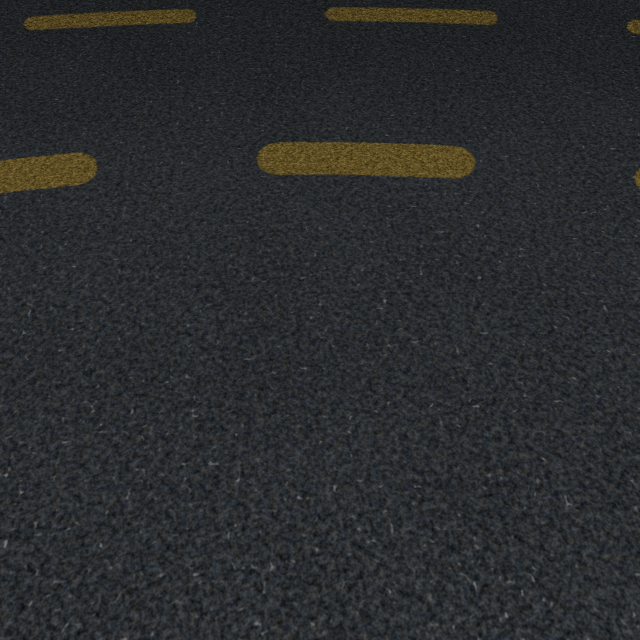
A three.js fragment shader for this texture:

```glsl
// Dark asphalt receding upward, with two bowed rows of worn yellow road dashes.
// Layered gradient noise on a perspective ground plane makes the stone grain;
// the dashes are rounded bars repeated with mod along shallow parabolas.

varying vec2 vUv;

const float HORIZON = 1.878;       // height where the ground would vanish
const float ROAD_CENTRE = 0.487;   // axis of the bowed rows
const float FORESHORTEN = 1.7;
const float GRAIN_FREQ = 205.0;
const float GRAIN_CONTRAST = 0.135;
const float GLINT_STRENGTH = 0.24;
const float CAP_STRETCH = 1.35;    // widens the rounded dash ends
const float EDGE = 0.0016;

const vec3 ASPHALT = vec3(0.152, 0.163, 0.173);
const vec3 PAINT = vec3(0.365, 0.300, 0.135);
const vec3 GLINT = vec3(1.0, 0.98, 0.92);

// Rows: first centre x, spacing, half length, half thickness
const vec4 FAR_ROW = vec4(0.172, 0.471, 0.1345, 0.0108);
const vec4 NEAR_ROW = vec4(0.572, 0.590, 0.1705, 0.0255);
// Rows: crest height, bow
const vec2 FAR_ARC = vec2(0.978, 0.077);
const vec2 NEAR_ARC = vec2(0.7526, 0.123);

float hash(vec2 p) {
  vec3 q = fract(vec3(p.xyx) * 0.1031);
  q += dot(q, q.yzx + 33.33);
  return fract((q.x + q.y) * q.z);
}

float cornerSlope(vec2 cell, vec2 offset) {
  float angle = 6.28319 * hash(cell);
  return dot(vec2(cos(angle), sin(angle)), offset);
}

// Gradient noise, roughly -0.7 to 0.7
float noise(vec2 p) {
  vec2 i = floor(p), f = fract(p);
  vec2 u = f * f * f * (f * (f * 6.0 - 15.0) + 10.0);
  vec2 e = vec2(1.0, 0.0);
  return mix(
    mix(cornerSlope(i, f), cornerSlope(i + e.xy, f - e.xy), u.x),
    mix(cornerSlope(i + e.yx, f - e.yx), cornerSlope(i + e.xx, f - e.xx), u.x),
    u.y);
}

// Sum of octaves from coarse stones to fine grit
float grain(vec2 p) {
  float sum = 0.0, weight = 0.45;
  p *= 0.5;
  for (int i = 0; i < 3; i++) {
    sum += weight * noise(p);
    p = mat2(1.6, 1.2, -1.2, 1.6) * p + 17.3;
    weight = i == 0 ? 0.75 : 0.5;
  }
  return sum;
}

// Signed distance to a repeated row of rounded dashes
float dashRow(vec2 p, vec4 row, vec2 arc) {
  float fromCentre = p.x - ROAD_CENTRE;
  float x = mod(p.x - row.x + 0.5 * row.y, row.y) - 0.5 * row.y;
  float y = p.y - arc.x + arc.y * fromCentre * fromCentre;
  float beyond = max(abs(x) - row.z + CAP_STRETCH * row.w, 0.0);
  return length(vec2(beyond / CAP_STRETCH, y)) - row.w;
}

void main() {
  // Perspective ground coordinates
  float nearness = HORIZON - vUv.y;
  vec2 ground = vec2(vUv.x - ROAD_CENTRE, FORESHORTEN) / nearness;
  vec2 stone = ground * GRAIN_FREQ + 300.0;

  // Stone grain, rougher toward the viewer
  float closeness = 1.0 - vUv.y;
  float rough = grain(stone);
  float mottle = noise(ground * 9.0 + 40.0) + 0.5 * noise(ground * 23.0 + 70.0);
  float contrast = GRAIN_CONTRAST * mix(0.65, 1.2, closeness);

  // Sparse bright chips
  float chip = smoothstep(0.18, 0.6, noise(stone * 0.85 + 91.7));
  chip *= smoothstep(-0.15, 0.5, noise(stone * 0.31 + 13.1));
  float glint = chip * GLINT_STRENGTH * mix(0.5, 1.2, closeness);

  // Asphalt with faint warm and cool stones
  float light = mix(0.78, 1.0, smoothstep(0.0, 0.3, closeness));
  light *= 1.0 + 0.1 * closeness + 0.08 * mottle;
  float tint = 0.022 * noise(stone * 0.6 + 57.0);
  vec3 color = ASPHALT * light + contrast * rough;
  color += vec3(tint, 0.0, -tint) + glint * GLINT;

  // Worn paint, speckled by the grit below
  float speckle = rough * 0.18 + noise(stone * 1.7 + 23.0) * 0.11;
  vec3 paint = PAINT * mix(0.9, 1.04, smoothstep(0.0, 0.25, closeness));
  paint += speckle * vec3(1.0, 0.9, 0.6) + 0.5 * glint * GLINT;

  float dash = min(dashRow(vUv, FAR_ROW, FAR_ARC),
                   dashRow(vUv, NEAR_ROW, NEAR_ARC));
  dash += 0.0015 * noise(stone * 0.8 + 5.0);
  float coverage = 1.0 - smoothstep(-EDGE, EDGE, dash);
  color = mix(color, paint, coverage * 0.94);

  gl_FragColor = vec4(max(color, 0.0), 1.0);
}
```
